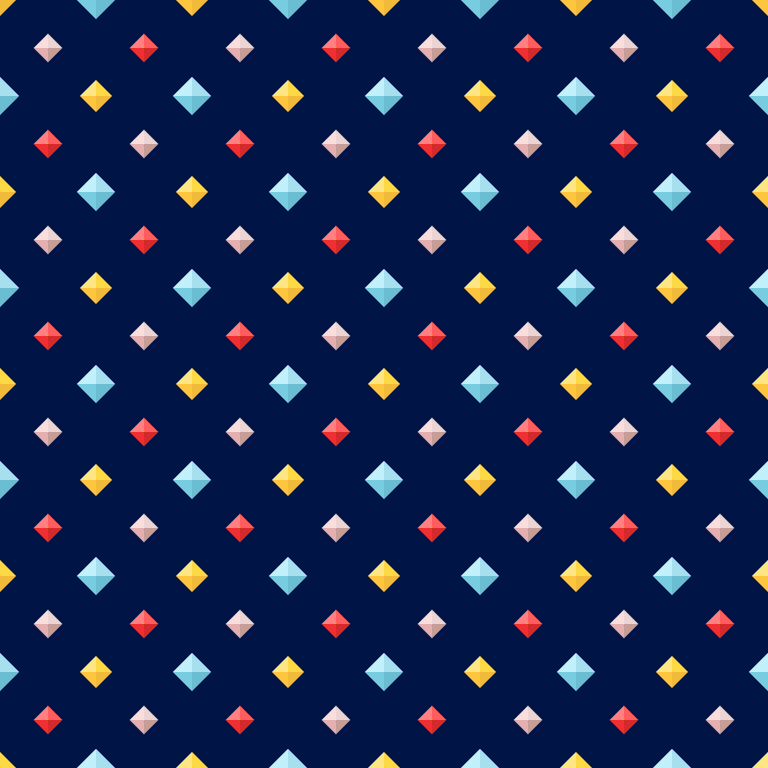
Reproduce this pattern procedurally as a Shadertoy shader.

```glsl
// Faceted diamond gems in four colours on a navy checkerboard lattice, tiling seamlessly.

// Anti-aliased step across zero, one pixel wide.
float edge(float d, float px) {
    return clamp(d / px + 0.5, 0.0, 1.0);
}

// Four flat facets: columns run left to right, rows top to bottom.
vec3 facets(vec2 p, float px, vec3 topLeft, vec3 topRight, vec3 lowLeft, vec3 lowRight) {
    float right = edge(p.x, px);
    float top = edge(p.y, px);
    return mix(mix(lowLeft, lowRight, right), mix(topLeft, topRight, right), top);
}

// Coverage of a diamond with the given half diagonal.
float diamond(vec2 p, float radius, float px) {
    return edge((radius - abs(p.x) - abs(p.y)) * 0.70711, px);
}

// Checkerboard parity of a lattice index, 0 or 1.
float parity(vec2 id) {
    return mod(id.x + id.y, 2.0);
}

void mainImage(out vec4 fragColor, in vec2 fragCoord) {
    // Eight lattice cells across and down
    vec2 grid = 8.0 * fragCoord / iResolution.xy;
    float px = 8.0 / min(iResolution.x, iResolution.y);
    vec3 color = vec3(0.0, 0.08, 0.27);

    // Large gems on the cell corners: yellow and blue alternate
    vec2 corner = floor(grid + 0.5);
    vec2 p = grid - corner;
    bool isBlue = parity(corner) > 0.5;
    vec3 yellow = facets(p, px, vec3(1.0, 0.90, 0.52), vec3(1.0, 0.85, 0.27),
                                vec3(1.0, 0.77, 0.25), vec3(0.95, 0.73, 0.23));
    vec3 blue = facets(p, px, vec3(0.76, 0.94, 0.98), vec3(0.65, 0.88, 0.94),
                              vec3(0.47, 0.80, 0.88), vec3(0.42, 0.74, 0.82));
    color = mix(color, isBlue ? blue : yellow, diamond(p, isBlue ? 0.201 : 0.168, px));

    // Small gems at the cell centres: red and pink alternate
    vec2 cell = floor(grid);
    p = grid - cell - 0.5;
    bool isPink = parity(cell) > 0.5;
    vec3 red = facets(p, px, vec3(1.0, 0.50, 0.50), vec3(1.0, 0.36, 0.36),
                             vec3(0.94, 0.19, 0.19), vec3(0.84, 0.16, 0.17));
    vec3 pink = facets(p, px, vec3(0.98, 0.87, 0.86), vec3(0.93, 0.83, 0.83),
                              vec3(0.89, 0.69, 0.69), vec3(0.78, 0.61, 0.60));
    color = mix(color, isPink ? pink : red, diamond(p, 0.15, px));

    fragColor = vec4(color, 1.0);
}
```
